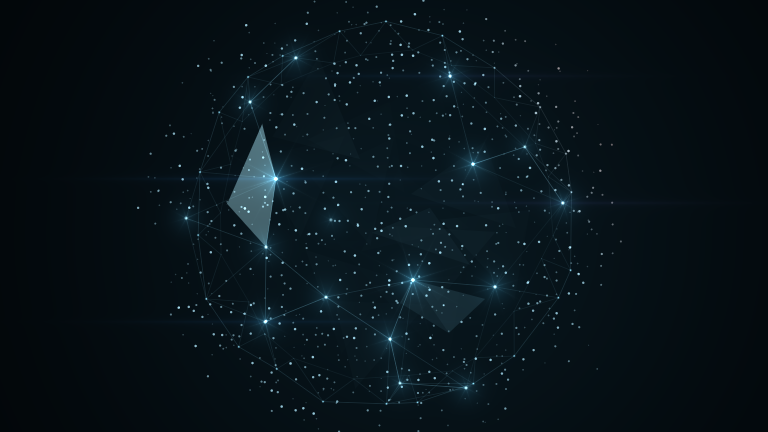
Give the GLSL for this background, as a Shadertoy shader.

```glsl
// A dark teal globe of linked stars: a jittered rim mesh, translucent facets,
// spiked stars with lens streaks and a cloud of fine dots. Coordinates are
// centred and measured in canvas heights; lines join stars that lie close.

#define GLOBE_RADIUS 0.455
#define RIM_NODES 22
#define LINK_REACH 0.25
#define LINE_WIDTH 0.0008
#define LINE_GAIN 0.24
#define FACETS 16
#define FACET_GAIN 0.028
#define DOT_DENSITY 0.36
#define STREAK_GAIN 0.13

const float TAU = 6.2832;
const vec3 NIGHT = vec3(0.006, 0.018, 0.028);
const vec3 DEEP_TEAL = vec3(0.030, 0.086, 0.114);
const vec3 ICE = vec3(0.55, 0.83, 0.92);
const vec3 ROSE = vec3(0.85, 0.62, 0.58);
const vec3 SHARD = vec3(0.31, 0.44, 0.48);

// Main stars: position and power. The first four carry lens streaks.
const int STARS = 16;
const int STREAKS = 4;
const vec3 STAR[STARS] = vec3[STARS](
    vec3(-0.250, 0.086, 1.0), vec3(0.414, 0.030, 0.55),
    vec3(0.153, 0.324, 0.6), vec3(-0.275, -0.245, 0.6),
    vec3(0.067, -0.148, 1.0), vec3(0.206, 0.120, 0.75),
    vec3(0.014, -0.285, 0.6), vec3(-0.134, -0.188, 0.5),
    vec3(0.257, -0.164, 0.6), vec3(-0.204, 0.366, 0.55),
    vec3(-0.310, 0.264, 0.5), vec3(-0.273, -0.072, 0.5),
    vec3(0.037, -0.387, 0.4), vec3(0.190, -0.398, 0.45),
    vec3(0.326, 0.160, 0.35), vec3(-0.458, -0.005, 0.4));

float hash(vec2 p) {
    vec3 q = fract(vec3(p.xyx) * 0.1031);
    q += dot(q, q.yzx + 33.33);
    return fract((q.x + q.y) * q.z);
}

float line(vec2 p, vec2 a, vec2 b, float px) {
    vec2 ab = b - a;
    float t = clamp(dot(p - a, ab) / dot(ab, ab), 0.0, 1.0);
    return clamp((LINE_WIDTH - length(p - a - ab * t)) / px + 0.5, 0.0, 1.0);
}

// Signed distance to the line a-b, positive on its left.
float side(vec2 p, vec2 a, vec2 b) {
    vec2 e = normalize(b - a);
    return e.x * (p.y - a.y) - e.y * (p.x - a.x);
}

float triangle(vec2 p, vec2 a, vec2 b, vec2 c, float px) {
    float turn = sign(side(c, a, b));
    float d = min(min(side(p, a, b) * turn, side(p, b, c) * turn), side(p, c, a) * turn);
    return clamp(d / px + 0.5, 0.0, 1.0);
}

// Jittered node on the rim (ring 0) or just inside it (ring 1).
vec2 rimNode(int i, float ring) {
    float k = float(i % RIM_NODES);
    float angle = (k + 0.5 * ring + 0.6 * hash(vec2(k, ring + 3.0))) * TAU / float(RIM_NODES);
    float radius = GLOBE_RADIUS * (1.0 - 0.13 * ring - 0.06 * hash(vec2(k, ring + 9.0)));
    return radius * vec2(cos(angle), sin(angle));
}

// Core, halo and eight thin spikes.
vec3 starLight(vec2 d, float power, float px) {
    float r = length(d);
    float core = smoothstep(0.0035 + px, 0.001, r);
    float halo = 0.30 * exp(-r * 55.0) + 0.10 * exp(-r * r * 700.0);
    float spikes = 0.0;
    for (int i = 0; i < 4; i++) {
        float a = float(i) * TAU / 8.0 + 0.3;
        vec2 axis = vec2(cos(a), sin(a));
        float across = abs(axis.x * d.y - axis.y * d.x);
        spikes += exp(-across / (0.4 * px + 0.0006)) * exp(-abs(dot(axis, d)) / (0.028 * power));
    }
    return power * (vec3(0.9, 1.0, 1.0) * core + ICE * spikes * 0.35 + vec3(0.30, 0.75, 0.95) * halo);
}

float dots(vec2 p, float scale, float px) {
    vec2 cell = floor(p * scale);
    vec2 place = 0.2 + 0.6 * vec2(hash(cell + scale), hash(cell + scale + 41.0));
    vec2 centre = (cell + place) / scale;
    float density = DOT_DENSITY * smoothstep(0.60, 0.43, length(centre));
    float lit = step(hash(cell + 87.0 + scale), density);
    float shine = hash(cell + 19.0 + scale);
    float radius = mix(0.0012, 0.0029, shine);
    return lit * mix(0.2, 0.85, shine * shine) * clamp((radius - length(p - centre)) / px + 0.5, 0.0, 1.0);
}

void mainImage(out vec4 fragColor, in vec2 fragCoord) {
    float px = 1.0 / iResolution.y;
    vec2 p = (fragCoord - 0.5 * iResolution.xy) * px;
    vec3 tint = mix(ICE, ROSE, smoothstep(0.35, 0.65, p.x + 0.5 * p.y));

    // Backdrop
    vec2 off = p - vec2(0.08, -0.04);
    vec3 color = mix(NIGHT, DEEP_TEAL, exp(-1.7 * dot(off, off)));

    // Scattered faint facets
    for (int i = 0; i < FACETS; i++) {
        float k = float(i);
        float spin = TAU * hash(vec2(k, 1.0));
        float angle = 2.4 * k;
        vec2 c = 0.28 * sqrt((k + 0.5) / float(FACETS)) * vec2(cos(angle), sin(angle));
        vec2 a = c + 0.15 * vec2(cos(spin), sin(spin));
        vec2 b = c + 0.11 * vec2(cos(spin + 1.9), sin(spin + 1.9));
        vec2 e = c + 0.13 * vec2(cos(spin + 4.0), sin(spin + 4.0));
        float fade = clamp(0.5 + 3.0 * side(p, a, b), 0.2, 1.0);
        color += FACET_GAIN * fade * hash(vec2(k, 5.0)) * ICE * triangle(p, a, b, e, px);
    }

    // Pale facets below and right of the centre
    vec2 hub = STAR[4].xy, tip = vec2(0.150, -0.271);
    color += 0.105 * ICE * triangle(p, hub, vec2(0.234, -0.192), tip, px);
    color += 0.065 * ICE * triangle(p, hub, tip, vec2(0.037, -0.201), px);
    color += 0.035 * ICE * triangle(p, vec2(-0.028, -0.039), vec2(0.106, 0.019), vec2(0.199, -0.113), px);

    // Bright shard at the left
    vec2 top = vec2(-0.282, 0.213), left = vec2(-0.363, 0.028);
    float shard = triangle(p, top, STAR[0].xy, left, px) + triangle(p, left, STAR[0].xy, STAR[11].xy, px);
    color = mix(color, SHARD * (0.94 + 0.9 * (p.y - 0.07)), min(shard, 1.0));

    // Links between neighbouring stars, and from stars to the rim
    float mesh = 0.0;
    for (int i = 0; i < STARS; i++) {
        vec2 a = STAR[i].xy;
        for (int j = i + 1; j < STARS; j++) {
            vec2 b = STAR[j].xy;
            float near = 1.0 - smoothstep(0.5, 1.0, distance(a, b) / LINK_REACH);
            mesh += (0.25 + near) * step(distance(a, b), LINK_REACH) * line(p, a, b, px);
        }
        for (int j = 0; j < RIM_NODES; j += 2) {
            vec2 b = rimNode(j, 0.0);
            mesh += 0.4 * step(distance(a, b), LINK_REACH * 0.8) * line(p, a, b, px);
        }
    }

    // Rim mesh
    for (int i = 0; i < RIM_NODES; i++) {
        vec2 outer = rimNode(i, 0.0), next = rimNode(i + 1, 0.0), inner = rimNode(i, 1.0);
        mesh += 0.6 * line(p, outer, next, px) + 0.35 * line(p, outer, inner, px);
        mesh += 0.35 * line(p, inner, next, px) + 0.25 * line(p, inner, rimNode(i + 1, 1.0), px);
        color += 0.6 * tint * smoothstep(0.002 + px, 0.0, length(p - outer));
    }
    color += LINE_GAIN * tint * min(mesh, 1.5);

    // Dot cloud
    color += mix(tint, vec3(0.9), 0.35) * (dots(p, 24.0, px) + dots(p, 31.0, px) + dots(p, 41.0, px));

    // Stars and their horizontal streaks
    for (int i = 0; i < STARS; i++) {
        vec2 d = p - STAR[i].xy;
        color += starLight(d, STAR[i].z, px);
        if (i < STREAKS) {
            float beam = exp(-abs(d.y) * 260.0) + 0.25 * exp(-abs(d.y) * 60.0);
            vec3 hue = mix(vec3(0.15, 0.45, 0.80), vec3(0.42, 0.38, 0.80), smoothstep(-0.1, 0.4, p.x));
            color += STREAK_GAIN * STAR[i].z * hue * beam * exp(-d.x * d.x * 12.0);
        }
    }
    color += starLight(p - vec2(-0.123, -0.009), 0.3, px);

    fragColor = vec4(clamp(color, 0.0, 1.0), 1.0);
}
```
